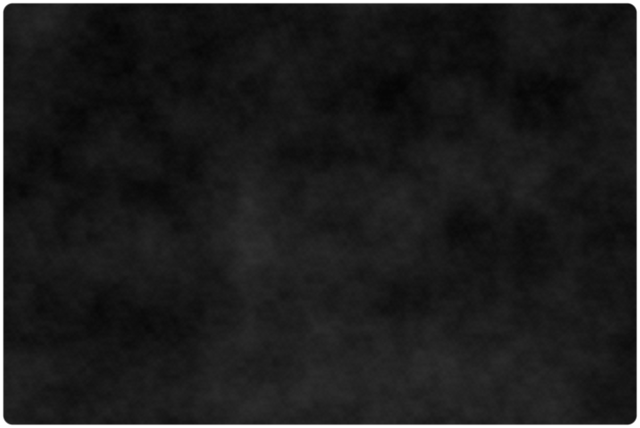
Give the GLSL for this texture, as a WebGL 1 fragment shader.

```glsl
precision highp float;
// A dark, cloudy slate panel with rounded corners on a white ground.
// Octaves of smooth value noise give the mottling, from broad clouds to
// fine soft grain; a rounded box distance cuts the panel out.

uniform vec2 u_resolution;

#define CLOUD_SCALE 3.0     // broadest cloud cells per canvas height
#define OCTAVE_GAIN 0.72    // strength of each finer octave
#define MEAN_TONE 0.104
#define CONTRAST 0.088
#define MIN_TONE 0.025
#define MAX_TONE 0.180
#define MARGIN 0.0077       // white rim, in canvas heights
#define CORNER_RADIUS 0.022
#define EDGE_SOFTNESS 0.0027
#define SEED vec2(17.3, 41.7)

float hash(vec2 cell) {
  return fract(sin(dot(cell, vec2(127.1, 311.7))) * 43758.5453);
}

float valueNoise(vec2 p) {
  vec2 cell = floor(p);
  vec2 f = fract(p);
  vec2 blend = f * f * f * (f * (f * 6.0 - 15.0) + 10.0);
  float low = mix(hash(cell), hash(cell + vec2(1.0, 0.0)), blend.x);
  float high = mix(hash(cell + vec2(0.0, 1.0)), hash(cell + 1.0), blend.x);
  return mix(low, high, blend.y);
}

// Sum of octaves, centred on zero
float clouds(vec2 p) {
  float sum = 0.0;
  float strength = 1.0;
  p = p * CLOUD_SCALE + SEED;
  for (int octave = 0; octave < 7; octave++) {
    sum += strength * (valueNoise(p) - 0.5);
    p = p * 2.03 + SEED;
    strength *= OCTAVE_GAIN;
  }
  return sum;
}

float roundedBox(vec2 p, vec2 halfSize, float radius) {
  vec2 q = abs(p) - halfSize + radius;
  return length(max(q, 0.0)) + min(max(q.x, q.y), 0.0) - radius;
}

void main() {
  vec2 p = gl_FragCoord.xy / u_resolution.y;
  vec2 center = 0.5 * u_resolution / u_resolution.y;

  // Mottled dark surface
  float slate = clamp(MEAN_TONE + CONTRAST * clouds(p), MIN_TONE, MAX_TONE);

  // White rim with a soft edge, never thinner than a pixel
  float softness = max(EDGE_SOFTNESS, 0.75 / u_resolution.y);
  float edge = roundedBox(p - center, center - MARGIN, CORNER_RADIUS);
  float rim = smoothstep(-softness, softness, edge);

  gl_FragColor = vec4(vec3(mix(slate, 1.0, rim)), 1.0);
}
```
